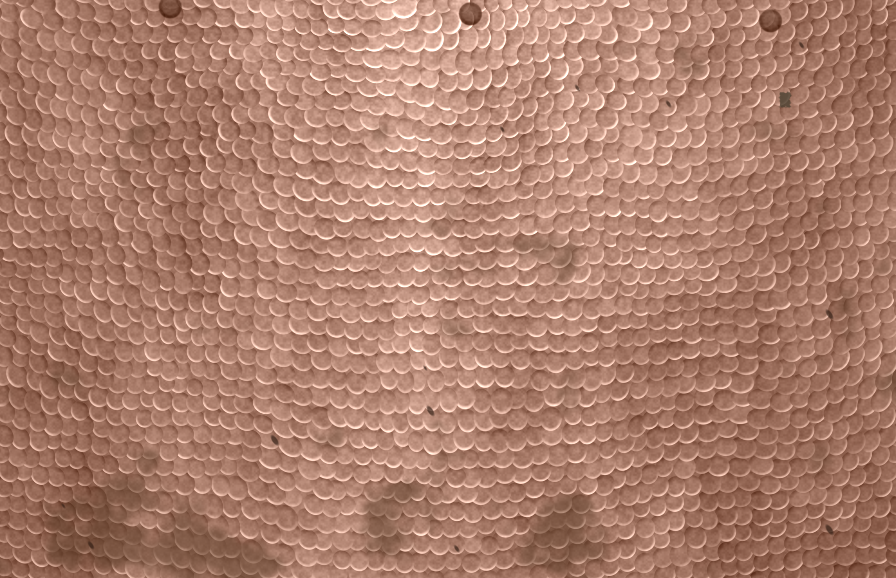
This texture is drawn by a Shadertoy shader. Its source:

```glsl
const float ROWS = 34.0;            // dimples per canvas height
const float JITTER = 0.3;           // scatter of dimple centres
const float RADIUS = 0.61;          // mean dimple radius, in cells
const float RADIUS_SPREAD = 0.12;
const float ROW_BEND = 0.1;         // upward curve of the rows at the sides
const float WARP = 0.035;
const float BASE_TONE = 0.605;
const float GLOW = 0.2;
const float RIM_LIGHT = 0.27;
const float RIM_SHADE = 0.14;
const float GRAIN = 0.17;
const float BLOTCH = 0.2;
const int SPECKS = 12;
const vec3 COPPER_OFFSET = vec3(0.0, -0.178, -0.25);
const vec3 STAIN_COLOR = vec3(0.36, 0.24, 0.16);
const vec3 RIVET_COLOR = vec3(0.45, 0.29, 0.22);
const vec3 PATCH_COLOR = vec3(0.32, 0.27, 0.21);
const vec3 SPECK_COLOR = vec3(0.2, 0.12, 0.08);

float hash(vec2 p) {
    return fract(sin(dot(p, vec2(127.1, 311.7))) * 43758.5453);
}

vec2 hash2(vec2 p) {
    return vec2(hash(p), hash(p + 57.3));
}

float noise(vec2 p) {
    vec2 i = floor(p), f = fract(p);
    f = f * f * (3.0 - 2.0 * f);
    return mix(mix(hash(i), hash(i + vec2(1, 0)), f.x),
               mix(hash(i + vec2(0, 1)), hash(i + vec2(1, 1)), f.x), f.y);
}

float fbm(vec2 p) {
    float sum = 0.0, amp = 0.5;
    for (int i = 0; i < 4; i++) {
        sum += amp * noise(p);
        p = p * 2.03 + 17.1;
        amp *= 0.5;
    }
    return sum / 0.9375;
}

// Relief of overlapping hammer marks, painted from the bottom row upwards
float dimples(vec2 g, vec2 toLight, float aa) {
    float tone = -0.04;
    float row0 = floor(g.y);
    for (int j = -1; j <= 1; j++) {
        float row = row0 + float(j);
        float shift = 0.6 * hash(vec2(row, 3.7));
        float order = hash(vec2(row, 9.1)) > 0.5 ? 1.0 : -1.0;
        float col0 = floor(g.x - shift);
        for (int i = -1; i <= 1; i++) {
            vec2 id = vec2(col0 + order * float(i), row);
            vec2 center = id + 0.5 + JITTER * (hash2(id) - 0.5);
            center.x += shift;
            float radius = RADIUS + RADIUS_SPREAD * (hash(id + 21.9) - 0.5);
            vec2 q = (g - center) / radius;
            float d = length(q);
            float facing = -dot(q, toLight) / max(d, 0.001);
            float strength = 0.5 + hash(id + 5.3);
            float lit = max(facing, 0.0) * smoothstep(0.68, 0.95, d);
            float shaded = max(-facing, 0.0) * smoothstep(0.45, 1.0, d);
            float mark = RIM_LIGHT * strength * lit - RIM_SHADE * shaded;
            mark += 0.07 * (hash(id + 33.1) - 0.5) - 0.02 * dot(q, toLight);
            tone = mix(tone, mark, smoothstep(1.0 + aa, 1.0 - aa, d));
        }
    }
    return tone;
}

void mainImage(out vec4 fragColor, in vec2 fragCoord) {
    float aspect = iResolution.x / iResolution.y;
    float pixel = 1.0 / iResolution.y;
    vec2 p = fragCoord * pixel;
    float side = p.x - 0.5 * aspect;

    // Bent, wandering rows of dimples
    vec2 warp = vec2(noise(p * 5.0), noise(p * 5.0 + 40.0)) - 0.5;
    vec2 g = p + WARP * warp - vec2(0.0, ROW_BEND * side * side);
    vec2 toLight = normalize(vec2(0.5 * aspect, 1.25) - p + 0.5 * warp);
    float relief = dimples(g * ROWS, toLight, ROWS * pixel);

    // Light from the top centre, vertical streaks and fine grain
    float glow = exp(-side * side / 0.2) * mix(0.25, 1.0, p.y);
    float streaks = fbm(p * vec2(7.0, 3.0) + 8.0) - 0.5;
    float grain = 0.6 * noise(p * 150.0) + 0.4 * noise(p * 320.0) - 0.5;
    float tone = BASE_TONE + GLOW * glow + BLOTCH * streaks;
    tone += relief * (0.85 + 0.5 * glow) + GRAIN * (0.7 + 0.6 * glow) * grain;
    vec3 color = vec3(tone) + COPPER_OFFSET;

    // Brown tarnish, mostly along the lower edge
    float tarnish = fbm(p * 9.0 + 70.0) + 0.16 * smoothstep(0.25, 0.0, p.y);
    color = mix(color, STAIN_COLOR, 0.5 * smoothstep(0.67, 0.85, tarnish));

    // Rivets near the top edge
    for (int i = 0; i < 3; i++) {
        float n = float(i);
        vec2 q = p - vec2((0.19 + 0.335 * n) * aspect, 0.988 - 0.012 * n);
        float d = length(q);
        float disc = smoothstep(0.02 + pixel, 0.02 - pixel, d);
        float ring = smoothstep(0.006, 0.0, abs(d - 0.017));
        vec3 head = RIVET_COLOR + 0.12 * grain - 0.12 * ring + 4.0 * q.y;
        color = mix(color, head, 0.8 * disc);
    }

    // Worn grey patch and scattered dark specks
    vec2 patchPos = abs(p - vec2(0.876 * aspect, 0.828)) - vec2(0.009, 0.013);
    float patchEdge = max(patchPos.x, patchPos.y) + 0.008 * grain;
    color = mix(color, PATCH_COLOR, 0.85 * smoothstep(pixel, -pixel, patchEdge));
    for (int i = 0; i < SPECKS; i++) {
        vec2 seed = vec2(float(i), 4.2);
        vec2 q = p - hash2(seed) * vec2(aspect, 1.0);
        q.x += 0.5 * q.y;
        float size = 0.002 + 0.003 * hash(seed + 11.0);
        float d = length(q * vec2(1.0, 0.6)) - size;
        color = mix(color, SPECK_COLOR, 0.7 * smoothstep(pixel, -pixel, d));
    }
    fragColor = vec4(clamp(color, 0.0, 1.0), 1.0);
}
```
